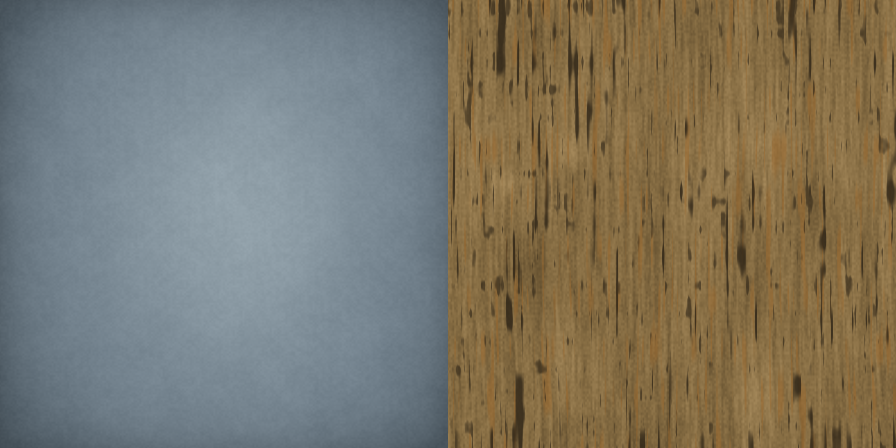
Write a Shadertoy shader that draws this texture.

```glsl
const vec3 SLATE_EDGE = vec3(0.33, 0.385, 0.425);
const vec3 SLATE_MID = vec3(0.455, 0.515, 0.56);
const vec3 SLATE_GLOW = vec3(0.57, 0.63, 0.665);
const vec2 GLOW_CENTER = vec2(0.53, 0.53);
const float GLOW_RADIUS = 0.62;
const float RIM_WIDTH = 0.055;
const float SLATE_GRAIN = 0.022;

const vec3 WOOD_DARK = vec3(0.40, 0.32, 0.19);
const vec3 WOOD_MID = vec3(0.53, 0.43, 0.265);
const vec3 WOOD_LIGHT = vec3(0.64, 0.53, 0.35);
const vec3 WOOD_WARM = vec3(0.60, 0.40, 0.17);
const vec3 PORE_COLOR = vec3(0.17, 0.135, 0.085);
const float SEAM_X = 1.0;
const float PORE_STRENGTH = 0.8;

// Soft tonal patches: x, y, radius, brightness
const int PATCH_COUNT = 9;
const vec4 PATCHES[PATCH_COUNT] = vec4[](
    vec4(1.128, 0.590, 0.025, 0.42), vec4(1.268, 0.662, 0.030, 0.38),
    vec4(1.690, 0.690, 0.085, 0.22), vec4(1.910, 0.600, 0.060, 0.24),
    vec4(1.280, 0.170, 0.080, 0.18), vec4(1.700, 0.130, 0.070, 0.22),
    vec4(1.170, 0.410, 0.080, -0.20), vec4(1.830, 0.540, 0.075, -0.22),
    vec4(1.120, 0.880, 0.110, -0.18));

float hash(vec2 p) {
    return fract(sin(dot(p, vec2(127.1, 311.7))) * 43758.5453);
}

float noise(vec2 p) {
    vec2 cell = floor(p);
    vec2 f = fract(p);
    f = f * f * (3.0 - 2.0 * f);
    return mix(mix(hash(cell), hash(cell + vec2(1, 0)), f.x),
               mix(hash(cell + vec2(0, 1)), hash(cell + vec2(1, 1)), f.x), f.y);
}

float fbm(vec2 p) {
    float sum = 0.0;
    float weight = 0.5;
    for (int i = 0; i < 4; i++) {
        sum += weight * noise(p);
        p = p * 2.03 + 17.3;
        weight *= 0.5;
    }
    return sum / 0.9375;
}

vec3 slate(vec2 p) {
    // Broad glow over a three-step ramp
    float d = length((p - GLOW_CENTER) * vec2(1.08, 0.88)) / GLOW_RADIUS;
    d += 0.10 * (fbm(p * 5.0) - 0.5);
    vec3 color = mix(SLATE_GLOW, SLATE_MID, smoothstep(0.0, 0.8, d));
    color = mix(color, SLATE_EDGE, smoothstep(0.65, 1.25, d));

    // Shaded rim
    vec2 toEdge = max(min(p, 1.0 - p), 0.0);
    float rim = exp(-toEdge.x / RIM_WIDTH) + exp(-toEdge.y / RIM_WIDTH);
    color *= 1.0 - 0.13 * min(rim, 1.5);

    // Mottling and fine tooth
    float tooth = noise(p * 230.0) - 0.5 + 0.7 * (noise(p * 95.0 + 31.0) - 0.5);
    return color + SLATE_GRAIN * tooth + 0.03 * (fbm(p * 18.0) - 0.5);
}

float poreLayer(vec2 p, vec2 scale, float threshold) {
    float streak = noise(p * scale);
    float breakup = noise(p * vec2(scale.x * 0.4, scale.y * 4.0) + 53.0);
    return smoothstep(threshold, threshold + 0.18, streak + 0.22 * (breakup - 0.5));
}

vec3 wood(vec2 p) {
    // Slight waviness of the vertical fibres
    vec2 q = p;
    q.x += 0.010 * (noise(p * vec2(5.0, 2.5)) - 0.5) + 0.002 * noise(p * vec2(20.0, 14.0));

    // Large tonal variation
    float tone = 0.40 * (fbm(p * vec2(7.0, 3.0) + 8.0) - 0.5);
    float clearing = 0.0;
    for (int i = 0; i < PATCH_COUNT; i++) {
        vec2 offset = (p - PATCHES[i].xy) / (PATCHES[i].z * vec2(1.0, 1.15));
        float amount = PATCHES[i].w * exp(-dot(offset, offset));
        tone += amount;
        clearing += amount;
    }

    // Fibres at several widths
    tone += 0.42 * (noise(q * vec2(150.0, 5.0)) - 0.5);
    tone += 0.34 * (noise(q * vec2(240.0, 22.0) + 71.0) - 0.5);
    tone += 0.26 * (noise(q * vec2(48.0, 2.0) + 19.0) - 0.5);
    tone += 0.30 * (noise(p * vec2(250.0, 170.0)) - 0.5);
    vec3 color = mix(WOOD_MID, WOOD_LIGHT, clamp(tone * 1.8, 0.0, 1.0));
    color = mix(color, WOOD_DARK, clamp(-tone * 1.8, 0.0, 1.0));

    // Warm threads
    float warm = smoothstep(0.66, 0.92, noise(q * vec2(170.0, 9.0) + 137.0));
    color = mix(color, WOOD_WARM, 0.5 * warm);

    // Long and short dark pores, sparse in the clear patches
    float density = 0.12 * (fbm(p * vec2(9.0, 4.0) + 41.0) - 0.5) - 0.35 * clearing;
    float pores = poreLayer(q, vec2(125.0, 7.0), 0.80 - density);
    pores = max(pores, 0.75 * poreLayer(q + 3.7, vec2(190.0, 16.0), 0.79 - density));
    return mix(color, PORE_COLOR, PORE_STRENGTH * pores);
}

void mainImage(out vec4 fragColor, in vec2 fragCoord) {
    vec2 p = fragCoord / iResolution.y;
    p.x *= 2.0 * iResolution.y / iResolution.x;
    float pixel = 1.0 / iResolution.y;
    float side = smoothstep(SEAM_X - 0.5 * pixel, SEAM_X + 0.5 * pixel, p.x);
    vec3 color = mix(slate(p), wood(p), side);
    fragColor = vec4(clamp(color, 0.0, 1.0), 1.0);
}
```
